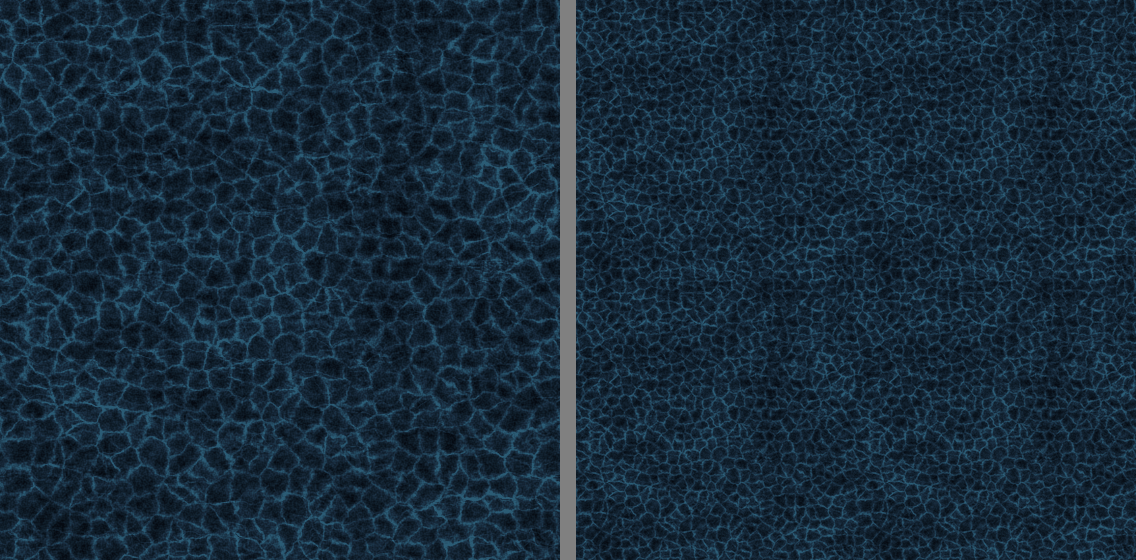
Left, the tile; right, the same tile 2 across and 2 down.
This texture is drawn by a WebGL 2 fragment shader. Its source:

```glsl
#version 300 es
precision highp float;
// Dark blue grained leather: pebbles from a wrapped Voronoi pattern with pale
// seams, a finer net of wrinkles, long horizontal creases and a dusty grain.
// All layers add up to one tone, which is coloured by a five-step ramp.

uniform vec2 u_resolution;
out vec4 fragColor;

// Whole repeats across the canvas, so every layer wraps
const vec2 PEBBLES = vec2(24.0, 26.0);
const vec2 WRINKLES = vec2(37.0, 49.0);
const vec2 PATCHES = vec2(5.0, 6.0);
const vec2 MOTTLE = vec2(38.0, 42.0);
const vec2 GRAIN = vec2(290.0);

const float JITTER = 0.94;          // pebble irregularity
const float BASE_TONE = 0.74;       // tone of pebble centres, 0 to 4
const float SHOULDER_GAIN = 1.25;   // soft rise towards a seam
const float SEAM_GAIN = 1.6;        // bright seam core
const float WRINKLE_GAIN = 1.15;
const float CREASE_GAIN = 1.3;
const float CREASE_WIDTH = 0.0023;
const float MOTTLE_GAIN = 1.75;
const float WEAR_GAIN = 0.95;       // broad light and dark patches
const float GRAIN_GAIN = 1.7;

const vec3 RAMP[5] = vec3[5](
    vec3(0.04, 0.08, 0.12), vec3(0.06, 0.12, 0.17), vec3(0.09, 0.16, 0.23),
    vec3(0.11, 0.22, 0.30), vec3(0.14, 0.29, 0.38));

// Integer hash of a wrapped lattice point, two values in 0..1
vec2 hash2(vec2 cell, vec2 period, uint seed) {
    uvec2 v = uvec2(mod(cell, period)) + uvec2(seed * 131u, seed * 977u);
    v = v * 1664525u + 1013904223u;
    v.x += v.y * 1664525u;
    v.y += v.x * 1664525u;
    v ^= v >> 16u;
    v.x += v.y * 1664525u;
    v.y += v.x * 1664525u;
    v ^= v >> 16u;
    return vec2(v & 65535u) / 65536.0;
}

float slope(vec2 cell, vec2 offset, vec2 period, uint seed) {
    float angle = 6.28319 * hash2(cell, period, seed).x;
    return dot(vec2(cos(angle), sin(angle)), offset);
}

// Wrapping gradient noise, about -0.7 to 0.7
float noise(vec2 uv, vec2 period, uint seed) {
    vec2 p = uv * period, i = floor(p), f = p - i;
    vec2 w = f * f * f * (f * (f * 6.0 - 15.0) + 10.0);
    vec2 x = vec2(1.0, 0.0), y = vec2(0.0, 1.0);
    return mix(mix(slope(i, f, period, seed), slope(i + x, f - x, period, seed), w.x),
               mix(slope(i + y, f - y, period, seed), slope(i + 1.0, f - 1.0, period, seed), w.x), w.y);
}

float fbm(vec2 uv, vec2 period, uint seed) {
    float sum = 0.0, gain = 1.0;
    for (uint k = 0u; k < 3u; k++) {
        sum += gain * noise(uv, period, seed + k);
        period *= 2.0;
        gain *= 0.65;
    }
    return sum;
}

// Distance to the nearest Voronoi border, in cell units
float borderDistance(vec2 uv, vec2 period, uint seed) {
    vec2 p = uv * period, i = floor(p), f = p - i;
    vec2 nearCell = vec2(0.0), nearest = vec2(8.0);
    for (int n = 0; n < 9; n++) {
        vec2 g = vec2(n % 3 - 1, n / 3 - 1);
        vec2 r = g + 0.5 + JITTER * (hash2(i + g, period, seed) - 0.5) - f;
        if (dot(r, r) < dot(nearest, nearest)) { nearest = r; nearCell = g; }
    }
    float border = 8.0;
    for (int n = 0; n < 25; n++) {
        vec2 g = nearCell + vec2(n % 5 - 2, n / 5 - 2);
        vec2 r = g + 0.5 + JITTER * (hash2(i + g, period, seed) - 0.5) - f;
        vec2 gap = r - nearest;
        if (dot(gap, gap) > 1e-5) border = min(border, dot(0.5 * (r + nearest), normalize(gap)));
    }
    return border;
}

// Broken, wavering lines running across the hide
float creases(vec2 uv, float count, uint seed) {
    float bend = 1.1 * noise(uv, vec2(3.0, 7.0), seed) + 0.35 * noise(uv, vec2(15.0, 13.0), seed + 1u);
    float away = abs(fract(uv.y * count + bend) - 0.5) / count;
    float shown = smoothstep(-0.05, 0.25, noise(uv, vec2(4.0, 15.0), seed + 2u));
    return shown * (1.0 - smoothstep(0.2 * CREASE_WIDTH, 1.6 * CREASE_WIDTH, away));
}

void main() {
    vec2 uv = gl_FragCoord.xy / u_resolution;

    // Bend the lattice broadly, then roughen its lines
    vec2 warped = uv + 0.022 * vec2(noise(uv, PATCHES, 1u), noise(uv, PATCHES, 2u))
                     + 0.010 * vec2(noise(uv, MOTTLE, 3u), noise(uv, MOTTLE, 4u))
                     + 0.003 * vec2(noise(uv, 3.0 * MOTTLE, 5u), noise(uv, 3.0 * MOTTLE, 6u));

    // Pebbles, worn flatter in some patches
    float wear = fbm(uv, PATCHES, 10u);
    float edge = borderDistance(warped, PEBBLES, 20u);
    float strength = clamp(0.9 + 0.6 * wear + 0.8 * noise(uv, PEBBLES, 14u), 0.2, 1.4);
    float tone = BASE_TONE + SHOULDER_GAIN * (1.0 - smoothstep(0.0, 0.3, edge));
    tone += SEAM_GAIN * strength * (1.0 - smoothstep(0.015, 0.095, edge));

    // Fine wrinkles and long creases
    float fine = borderDistance(warped, WRINKLES, 30u);
    float fineShown = smoothstep(-0.1, 0.25, noise(uv, vec2(13.0, 17.0), 32u));
    tone += WRINKLE_GAIN * fineShown * (1.0 - smoothstep(0.02, 0.12, fine));
    float crease = max(creases(warped, 9.0, 40u), creases(warped, 16.0, 50u));
    tone += CREASE_GAIN * max(crease, 0.8 * creases(warped, 25.0, 54u));

    // Mottling and grain
    tone += MOTTLE_GAIN * fbm(uv, MOTTLE, 60u) + WEAR_GAIN * wear;
    tone += GRAIN_GAIN * (noise(uv, GRAIN, 70u) + 0.5 * noise(uv, 0.5 * GRAIN, 71u));

    // Colour ramp, running slightly past both ends
    tone = clamp(tone, -1.0, 5.0);
    int stop = int(clamp(floor(tone), 0.0, 3.0));
    fragColor = vec4(mix(RAMP[stop], RAMP[stop + 1], tone - float(stop)), 1.0);
}
```
